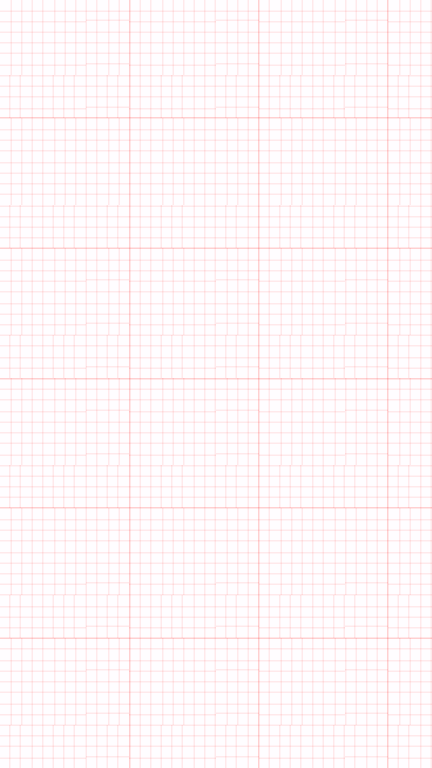
Reproduce this pattern procedurally as a Shadertoy shader.

```glsl
const float GRAIN = 288.0;             // printing dots across the canvas
const vec2 TILE = vec2(86.3, 86.62);   // ruled square, in dots
const float CELLS = 12.0;              // fine cells per ruled square

// Coverage of a one-dot line with its lower edge snapped to a whole dot
float dotLine(float pos, float edge, float pixel) {
    float dist = abs(pos - floor(edge) - 0.5);
    return clamp((1.0 + pixel) * 0.5 - dist, 0.0, min(1.0, pixel)) / pixel;
}

// Heavy ruling; the canvas edge itself stays bare
float heavyLine(float pos, float period, float pixel) {
    float index = floor((pos - 0.5) / period + 0.5);
    return step(0.5, index) * dotLine(pos, index * period, pixel);
}

// Fine ruling, left out where a heavy line runs
float fineLine(float pos, float period, float slip, float jog, float pixel) {
    float index = floor((pos - 0.5 - slip) / period + 0.5);
    float inSquare = mod(index + 0.5, CELLS);
    float everyFourth = step(abs(mod(index, 4.0) - 1.0), 0.1);
    float edge = index * period + slip + jog * everyFourth;
    return step(1.0, inSquare) * dotLine(pos, edge, pixel);
}

void mainImage(out vec4 fragColor, in vec2 fragCoord) {
    float pixel = GRAIN / iResolution.x;
    vec2 pos = fragCoord * pixel;
    vec2 cellSize = TILE / CELLS;
    vec2 inTile = mod(pos / cellSize, CELLS);

    // Fine lines jog in the lowest and rightmost third of each square
    float slipX = inTile.y < 4.0 ? -0.4 : 0.14;
    float jogY = inTile.x > 8.0 ? 0.7 : 0.0;
    vec2 fine = vec2(
        fineLine(pos.x, cellSize.x, slipX, 0.0, pixel),
        fineLine(pos.y, cellSize.y, -0.4, jogY, pixel));
    vec2 heavy = vec2(
        heavyLine(pos.x, TILE.x, pixel),
        heavyLine(pos.y, TILE.y, pixel));

    // Translucent ink deepens where lines cross
    vec3 color = vec3(1.0, 0.994, 1.0);
    for (int axis = 0; axis < 2; axis++) {
        color *= mix(vec3(1.0), vec3(1.0, 0.92, 0.92), fine[axis]);
        color *= mix(vec3(1.0), vec3(1.0, 0.82, 0.82), heavy[axis]);
    }
    fragColor = vec4(color, 1.0);
}
```
